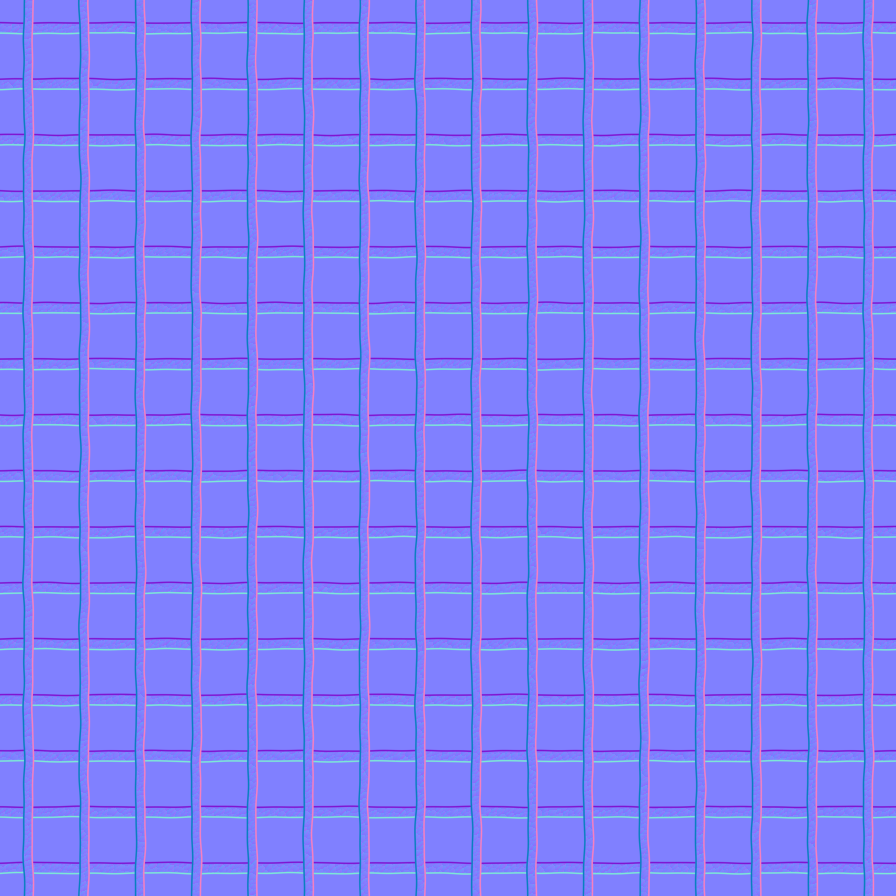
This texture map is drawn by a three.js fragment shader. Its source:

```glsl
// Tangent-space normal map of a 16 by 16 grid of rough, hand-cut bars, uprights laid over crossbars.
varying vec2 vUv;

const float TAU = 6.2831853;
const float REPEATS = 16.0;

float hash(vec2 p) {
  vec3 q = fract(vec3(p.xyx) * 0.1031);
  q += dot(q, q.yzx + 33.33);
  return fract((q.x + q.y) * q.z);
}

// Layered sines with whole cycle counts, so each bar closes on itself.
float wobble(float along, float id) {
  float a = hash(vec2(id, 3.0)), b = hash(vec2(id, 17.0)), c = hash(vec2(id, 41.0));
  return 0.50 * sin(TAU * (along * 7.0 + a))
       + 0.35 * sin(TAU * (along * 13.0 + b))
       + 0.22 * sin(TAU * (along * 23.0 + c));
}

// Vector from the nearest cell point, on a lattice that wraps.
vec2 cellOffset(vec2 p, vec2 period) {
  vec2 base = floor(p), nearest = vec2(2.0);
  for (int j = -1; j <= 1; j++) {
    for (int i = -1; i <= 1; i++) {
      vec2 cell = base + vec2(float(i), float(j));
      vec2 id = mod(cell, period);
      vec2 d = p - cell - vec2(hash(id), hash(id + 57.0));
      if (dot(d, d) < dot(nearest, nearest)) nearest = d;
    }
  }
  return nearest;
}

// Slanted grain: streaks run up to the right.
vec2 grainSlope(vec2 uv) {
  vec2 period = vec2(220.0, 110.0);
  vec2 d = cellOffset(vec2(uv.x - uv.y, uv.x + uv.y) * period, period);
  return d.x * vec2(0.09, -0.09) + d.y * vec2(0.03);
}

// Bevel strength around a bar edge, from the signed distance in cells.
float bevel(float dist) {
  return 1.0 - smoothstep(0.0, 0.027, abs(dist));
}

float inside(float dist) {
  return 1.0 - smoothstep(-0.02, 0.01, dist);
}

void main() {
  vec2 grid = vUv * REPEATS;
  vec2 id = floor(grid);
  vec2 local = fract(grid) - vec2(0.505, 0.499);

  // Bar centres and widths both wander a little.
  local.x += 0.017 * wobble(vUv.y, id.x);
  local.y += 0.011 * wobble(vUv.x, id.y + 100.0);
  float upright = abs(local.x) - 0.078 - 0.004 * wobble(vUv.y, id.x + 200.0);
  float crossbar = abs(local.y) - 0.093 - 0.005 * wobble(vUv.x, id.y + 300.0);

  // Flat openings and grained bar faces.
  float bars = max(inside(upright), inside(crossbar));
  vec2 slope = grainSlope(vUv) * bars;
  vec3 color = vec3(0.5 + slope, 1.0 - 1.5 * dot(slope, slope));

  // Crossbar bevels pass under the uprights.
  vec3 crossColor = local.y > 0.0 ? vec3(0.5, 0.08, 0.82) : vec3(0.49, 0.91, 0.84);
  color = mix(color, crossColor, bevel(crossbar) * smoothstep(-0.01, 0.02, upright));

  // Upright bevels run unbroken.
  vec3 uprightColor = local.x < 0.0 ? vec3(0.03, 0.5, 0.75) : vec3(0.97, 0.5, 0.75);
  color = mix(color, uprightColor, bevel(upright));

  gl_FragColor = vec4(color, 1.0);
}
```
